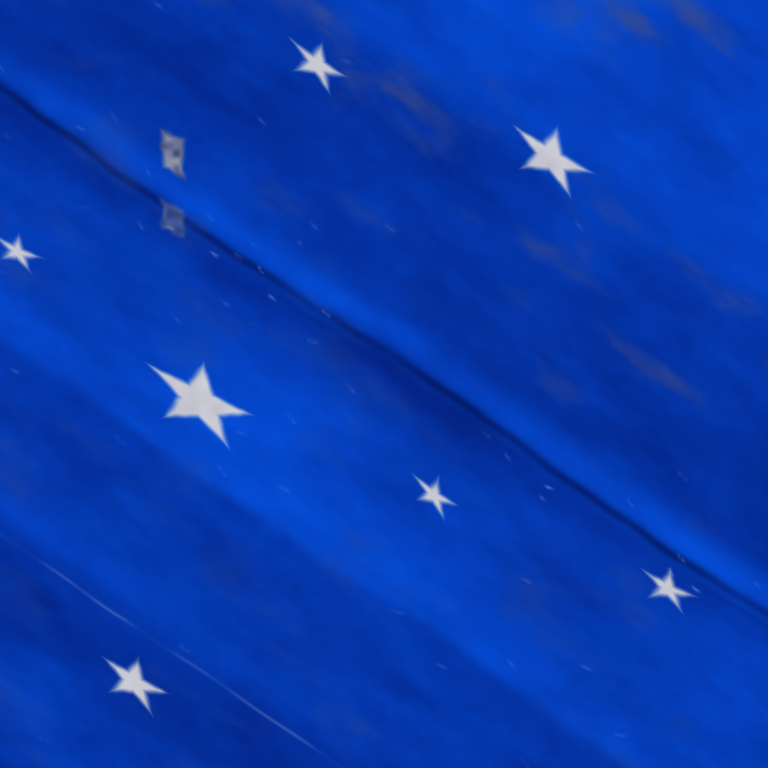
A Shadertoy shader for this texture:

```glsl
// Worn blue painted cloth with a diagonal crease, pale stretched stars and scuffs.
// Streaky value noise is laid along the crease direction; stars are a folded
// five-point distance function spread by an additive recurrence.

float hash(vec2 p) {
    vec3 q = fract(vec3(p.xyx) * 0.1031);
    q += dot(q, q.yzx + 33.33);
    return fract((q.x + q.y) * q.z);
}

float noise(vec2 p) {
    vec2 i = floor(p), f = fract(p);
    f = f * f * (3.0 - 2.0 * f);
    return mix(mix(hash(i), hash(i + vec2(1, 0)), f.x),
               mix(hash(i + vec2(0, 1)), hash(i + vec2(1, 1)), f.x), f.y);
}

float fbm(vec2 p) {
    float sum = 0.0, amp = 0.5;
    for (int i = 0; i < 5; i++) {
        sum += amp * noise(p);
        p = p * 2.03 + 17.1;
        amp *= 0.5;
    }
    return sum / 0.97;
}

// Signed distance-like value to a unit star with one tip on the negative x axis
float star(vec2 p) {
    float sector = 1.2566371;
    float a = mod(atan(p.y, -p.x) + 0.5 * sector, sector) - 0.5 * sector;
    vec2 q = length(p) * vec2(cos(a), abs(sin(a)));
    return dot(q - vec2(1, 0), vec2(0.35, 0.937));
}

float bump(float x, float width) {
    return exp(-x * x / (width * width));
}

// Short pale chips, one candidate per cell, in crease coordinates
float chips(vec2 p, float density) {
    vec2 cell = floor(p), f = fract(p) - 0.5;
    float h = hash(cell + 71.0);
    f -= 0.4 * (vec2(hash(cell + 5.0), hash(cell + 9.0)) - 0.5);
    f.y += f.x * (h / density - 0.5) * 1.2;
    float mark = smoothstep(0.18, 0.0, abs(f.y)) * smoothstep(0.3, 0.05, abs(f.x));
    return mark * step(h, density) * noise(p * 6.0);
}

void mainImage(out vec4 fragColor, in vec2 fragCoord) {
    vec2 uv = fragCoord / iResolution.xy;
    vec2 along = vec2(0.826, -0.564), across = vec2(0.564, 0.826);
    vec2 cloth = vec2(dot(uv, along), dot(uv, across));
    float crease = cloth.y - 0.728 - 0.004 * sin(9.0 * cloth.x)
                 - 0.004 * (noise(cloth.xx * 16.0) - 0.5);

    // Broad folds and streaked paint
    float tone = 0.46 + 0.85 * (fbm(cloth * vec2(4.0, 10.0) + 3.0) - 0.5);
    tone += 0.30 * (fbm(cloth * vec2(16.0, 42.0)) - 0.5);
    tone += 0.05 * (noise(uv * 75.0) - 0.5);
    float fold = cloth.y - 0.46 - 0.012 * (noise(cloth.xx * 5.0) - 0.5);
    tone += 0.27 * smoothstep(-0.008, 0.012, fold) * smoothstep(0.26, 0.0, fold);
    tone -= 0.08 * smoothstep(0.02, -0.02, fold);
    tone -= 0.22 * bump(cloth.y - 0.89, 0.09);
    tone += 0.36 * smoothstep(0.95, 1.3, cloth.y);
    tone += 0.38 * bump(crease - 0.024, 0.022);
    tone -= 0.22 * bump(crease + 0.022, 0.022);
    vec3 color = mix(vec3(0.015, 0.140, 0.525), vec3(0.02, 0.295, 0.83), clamp(tone, 0.0, 1.0));

    // Thin dark crease with a faint second line below it
    float depth = 0.4 + 0.45 * noise(cloth.xx * 9.0);
    color = mix(color, vec3(0.015, 0.09, 0.37), depth * bump(crease, 0.006));
    color = mix(color, vec3(0.015, 0.12, 0.45), 0.5 * (1.0 - depth) * bump(crease + 0.014, 0.005));

    // Grey-brown smudges broken into streaks, mostly on the upper part
    float smudge = smoothstep(0.56, 0.85, fbm(cloth * vec2(9.0, 22.0) + 41.0));
    smudge *= mix(0.2, 0.5, smoothstep(0.72, 1.0, cloth.y));
    smudge *= 0.4 + 0.8 * noise(cloth * vec2(30.0, 60.0));
    color = mix(color, vec3(0.28, 0.30, 0.52), smudge);

    // Fine scratch, and small chips gathered along the crease
    float scratch = bump(cloth.y - 0.25 - 0.003 * noise(cloth.xx * 12.0), 0.0022);
    scratch *= smoothstep(0.25, 0.9, noise(cloth.xx * 14.0 + 8.0)) * 0.35 + 0.05;
    color = mix(color, vec3(0.45, 0.53, 0.78), scratch);
    float chip = chips(cloth * vec2(30.0, 46.0), 0.16) * bump(crease + 0.012, 0.035)
               + 0.4 * chips(cloth * vec2(24.0, 40.0) + 30.0, 0.03);
    color = mix(color, vec3(0.42, 0.51, 0.80), min(0.75 * chip, 1.0));

    // Two worn patches beside the crease
    for (int i = 0; i < 2; i++) {
        vec2 d = uv - vec2(0.225, 0.80 - 0.085 * float(i));
        d.y += 0.4 * d.x;
        vec2 edge = abs(d) - vec2(0.014, 0.024 - 0.006 * float(i));
        float grain = noise(uv * 100.0 + 20.0);
        float patchMask = smoothstep(0.005, -0.005, max(edge.x, edge.y) + 0.007 * (grain - 0.5));
        vec3 worn = mix(vec3(0.28, 0.31, 0.45), vec3(0.70, 0.67, 0.66), grain);
        color = mix(color, worn, patchMask * (0.85 - 0.35 * float(i)));
    }

    // Stars stretched along the cloth, a few large and most small
    for (int i = 0; i < 7; i++) {
        float n = float(i);
        vec2 center = fract(vec2(0.26, 0.477) + n * vec2(0.1525, 0.439));
        float size = 0.031 + 0.048 * pow(fract(0.99 + n * 0.618), 3.0);
        float turn = -0.7 + 0.3 * (hash(vec2(n, 3.0)) - 0.5);
        vec2 axis = vec2(cos(turn), sin(turn)), d = uv - center;
        vec2 q = vec2(dot(d, axis), dot(d, vec2(-axis.y, axis.x)) / 0.56) / size;
        float dist = star(q) * size * 0.65 + 0.0015 * (noise(uv * 100.0) - 0.5);
        vec3 paint = vec3(0.78, 0.78, 0.82) + 0.06 * (noise(uv * 60.0) - 0.5);
        color = mix(color, paint, smoothstep(0.0038, -0.0046, dist));
    }

    fragColor = vec4(color, 1.0);
}
```
